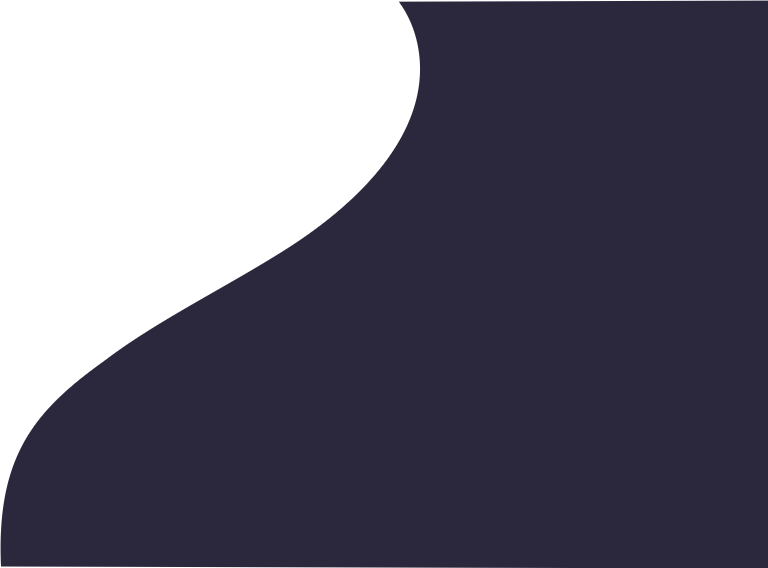
Reproduce this background procedurally as a Shadertoy shader.

```glsl
const vec3 PAPER = vec3(1.0);
const vec3 NIGHT = vec3(0.168, 0.158, 0.238);

// Heights of the slightly tilted top and bottom borders: left, right
const vec2 TOP_BORDER = vec2(0.9950, 0.9990);
const vec2 BOTTOM_BORDER = vec2(0.0026, -0.0009);

// Chained cubic curves running downward; neighbours share an end point
const int CURVE_COUNT = 4;
const vec2 WAVE[13] = vec2[13](
    vec2(0.5195, 0.9965), vec2(0.5378, 0.9630), vec2(0.5469, 0.9207),
    vec2(0.5469, 0.8784), vec2(0.5469, 0.7621), vec2(0.4766, 0.6476),
    vec2(0.3620, 0.5524), vec2(0.2865, 0.4890), vec2(0.2018, 0.4326),
    vec2(0.1367, 0.3656), vec2(0.0456, 0.2775), vec2(-0.0052, 0.1982),
    vec2(0.0013, 0.0026));
const int SOLVE_STEPS = 18;

vec2 cubicPoint(vec2 a, vec2 b, vec2 c, vec2 d, float t) {
    float s = 1.0 - t;
    return s * s * s * a + 3.0 * s * s * t * b + 3.0 * s * t * t * c + t * t * t * d;
}

vec2 cubicTangent(vec2 a, vec2 b, vec2 c, vec2 d, float t) {
    float s = 1.0 - t;
    return 3.0 * (s * s * (b - a) + 2.0 * s * t * (c - b) + t * t * (d - c));
}

// Approximate signed distance in pixels, positive to the right of the wave
float waveDistance(vec2 uv) {
    int first = 0;
    for (int i = 1; i < CURVE_COUNT; i++) {
        if (uv.y < WAVE[3 * i].y) first = 3 * i;
    }
    vec2 a = WAVE[first], b = WAVE[first + 1];
    vec2 c = WAVE[first + 2], d = WAVE[first + 3];

    // Each curve falls steadily, so bisection finds the matching height
    float low = 0.0, high = 1.0;
    for (int i = 0; i < SOLVE_STEPS; i++) {
        float mid = 0.5 * (low + high);
        if (cubicPoint(a, b, c, d, mid).y > uv.y) low = mid;
        else high = mid;
    }
    float t = 0.5 * (low + high);
    vec2 tangent = normalize(cubicTangent(a, b, c, d, t) * iResolution.xy);
    float gap = uv.x - cubicPoint(a, b, c, d, t).x;
    return gap * iResolution.x * abs(tangent.y);
}

float coverage(float pixels) {
    return clamp(pixels + 0.5, 0.0, 1.0);
}

void mainImage(out vec4 fragColor, in vec2 fragCoord) {
    vec2 uv = fragCoord / iResolution.xy;

    // Dark area right of the wave, trimmed by the two borders
    float top = mix(TOP_BORDER.x, TOP_BORDER.y, uv.x);
    float bottom = mix(BOTTOM_BORDER.x, BOTTOM_BORDER.y, uv.x);
    float mask = coverage(waveDistance(uv));
    mask *= coverage((top - uv.y) * iResolution.y);
    mask *= coverage((uv.y - bottom) * iResolution.y);

    fragColor = vec4(mix(PAPER, NIGHT, mask), 1.0);
}
```
